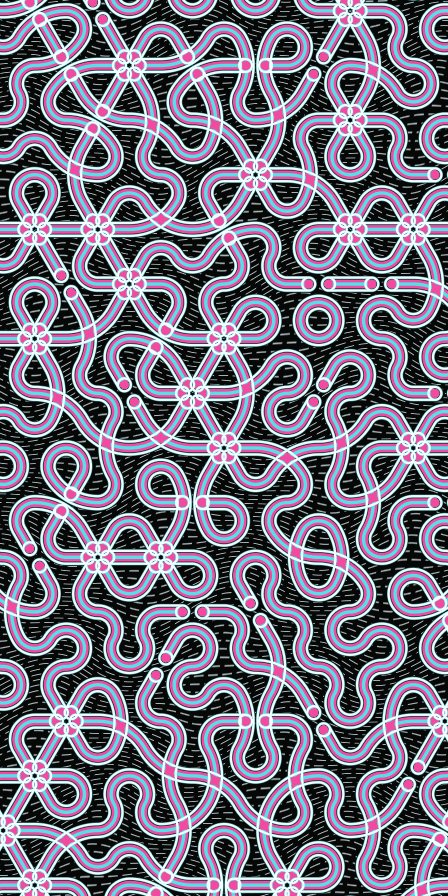
A WebGL 1 fragment shader for this pattern:

```glsl
precision highp float;
uniform vec2 u_resolution;

#define CELLS_HIGH 14.2
#define CORE_HALF 0.027
#define BODY_HALF 0.069
#define LINE_RADIUS 0.102
#define LINE_HALF 0.018
#define CAP_OFFSET 0.157
#define DASH_ROWS 11.0
#define DASH_HALF 0.009
#define CYAN vec3(0.33, 0.88, 0.92)
#define PINK vec3(0.95, 0.29, 0.62)
#define WHITE vec3(0.93, 1.0, 1.0)
#define DARK vec3(0.025, 0.03, 0.03)

float pixel;

float hash(vec2 p) {
  return fract(sin(dot(p, vec2(127.1, 311.7))) * 43758.5453);
}

// Smooth coverage of a signed distance
float cover(float d) {
  return clamp(0.5 - d / pixel, 0.0, 1.0);
}

vec2 direction(float sixths) {
  float a = radians(60.0) * sixths;
  return vec2(cos(a), sin(a));
}

// Layers: x = core sum, y = body sum, z = outline, w = distance to any band
void addBand(inout vec4 layers, float d) {
  layers.x += cover(d - CORE_HALF);
  layers.y += cover(d - BODY_HALF);
  layers.z = min(layers.z, abs(d - LINE_RADIUS));
  layers.w = min(layers.w, d);
}

// Tight turn between neighbouring sides, around a hexagon corner
void addTightArc(inout vec4 layers, vec2 p, float side) {
  vec2 corner = direction(side + 0.5) * 0.57735;
  addBand(layers, abs(length(p - corner) - 0.288675));
}

// Wide turn between sides two apart, around a neighbouring cell
void addWideArc(inout vec4 layers, vec2 p, float side) {
  addBand(layers, abs(length(p - direction(side)) - 0.866025));
}

// Straight stub from a side, closed by a ringed dot
void addStub(inout vec4 layers, vec2 p, float side) {
  vec2 u = direction(side);
  float along = dot(p, u) - CAP_OFFSET;
  float across = dot(p, vec2(-u.y, u.x));
  addBand(layers, length(vec2(min(along, 0.0), across)));
  addBand(layers, length(vec2(along, across)));
}

// Wavy rows of thin dashes
float dashes(vec2 p) {
  float flow = p.y + 0.2 * sin(1.7 * p.x + 0.8 * p.y) + 0.1 * sin(3.1 * p.x - 1.9 * p.y);
  float row = flow * DASH_ROWS;
  float d = abs(fract(row) - 0.5) / DASH_ROWS;
  float along = fract(p.x * 4.5 - p.y * 0.7 + hash(vec2(floor(row), 3.0)));
  return cover(d - DASH_HALF) * cover((abs(along - 0.5) - 0.34) / 4.5);
}

void main() {
  pixel = CELLS_HIGH / u_resolution.y;
  vec2 p = (gl_FragCoord.xy - 0.5 * u_resolution) * pixel;

  // Nearest hexagon centre, cells one unit wide
  vec2 period = vec2(1.0, 1.7320508);
  vec2 a = mod(p + 0.5 * period, period) - 0.5 * period;
  vec2 b = mod(p, period) - 0.5 * period;
  vec2 q = dot(a, a) < dot(b, b) ? a : b;
  vec2 id = floor((p - q) / period * 2.0 + 0.5);

  // Each cell joins its six sides in one of five ways, randomly turned
  float kind = hash(id);
  float turn = floor(6.0 * hash(id + 17.3));
  vec4 layers = vec4(0.0, 0.0, 1.0, 1.0);
  if (kind < 0.17) {
    for (int i = 0; i < 6; i++) addStub(layers, q, float(i));
  } else if (kind < 0.41) {
    addStub(layers, q, turn);
    addStub(layers, q, turn + 3.0);
    if (kind < 0.32) {
      addTightArc(layers, q, turn + 1.0);
      addTightArc(layers, q, turn + 4.0);
    } else {
      addWideArc(layers, q, turn);
      addWideArc(layers, q, turn + 3.0);
    }
  } else if (kind < 0.63) {
    addWideArc(layers, q, turn + 1.0);
    addWideArc(layers, q, turn + 2.0);
    addTightArc(layers, q, turn + 4.0);
  } else {
    for (int i = 0; i < 3; i++) addTightArc(layers, q, turn + 2.0 * float(i));
  }

  // Dashed ground, then bands: overlapping bodies turn fully pink
  vec3 color = mix(DARK, vec3(0.66, 0.7, 0.7), dashes(p));
  color = mix(color, DARK, cover(layers.w - LINE_RADIUS - 0.035));
  color = mix(color, PINK, min(layers.y, 1.0));
  float core = min(layers.x, 1.0) * clamp(2.0 - layers.y, 0.0, 1.0);
  color = mix(color, CYAN, core);

  // White outlines with a cyan rim
  color = mix(color, CYAN, 0.6 * cover(layers.z - LINE_HALF - 0.008));
  color = mix(color, WHITE, cover(layers.z - LINE_HALF));
  gl_FragColor = vec4(color, 1.0);
}
```
